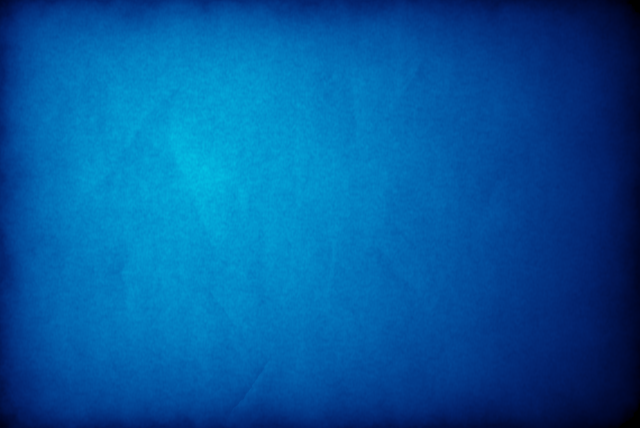
Write a WebGL 1 fragment shader that draws this background.

```glsl
precision highp float;

uniform vec2 u_resolution;

vec2 randomGradient(vec2 cell) {
  vec2 k = vec2(dot(cell, vec2(127.1, 311.7)), dot(cell, vec2(269.5, 183.3)));
  return fract(sin(k) * 43758.5) * 2.0 - 1.0;
}

float gradientNoise(vec2 p) {
  vec2 i = floor(p);
  vec2 f = fract(p);
  vec2 s = f * f * f * (f * (f * 6.0 - 15.0) + 10.0);
  vec2 e = vec2(1.0, 0.0);
  float bottom = mix(dot(randomGradient(i), f),
                     dot(randomGradient(i + e.xy), f - e.xy), s.x);
  float top = mix(dot(randomGradient(i + e.yx), f - e.yx),
                  dot(randomGradient(i + e.xx), f - e.xx), s.x);
  return mix(bottom, top, s.y);
}

float fbm(vec2 p) {
  float sum = 0.0;
  float amplitude = 0.5;
  for (int i = 0; i < 5; i++) {
    sum += amplitude * gradientNoise(p);
    p = mat2(1.6, 1.2, -1.2, 1.6) * p + 7.3;
    amplitude *= 0.6;
  }
  return sum;
}

// Paper fold from a to b: lit on its right side, shaded on its left
float crease(vec2 p, vec2 a, vec2 b, float width) {
  vec2 dir = b - a;
  vec2 q = p - a;
  float along = dot(q, dir) / dot(dir, dir);
  float across = (q.x * dir.y - q.y * dir.x) / (length(dir) * width);
  float fade = smoothstep(-0.2, 0.3, along) * (1.0 - smoothstep(0.7, 1.2, along));
  return 1.5 * across / (abs(across) + 0.18) * exp(-1.4 * abs(across)) * fade;
}

float edgeShade(float d) {
  return 1.0 - 0.62 * exp(-max(d, 0.0) / 0.065);
}

void main() {
  vec2 p = gl_FragCoord.xy / u_resolution * vec2(1.5, 1.0);

  // Broad off-centre glow
  vec2 toGlow = p - vec2(0.47, 0.62);
  float light = 0.635 * exp(-1.43 * dot(toGlow, toGlow));
  vec2 toCore = (p - vec2(0.50, 0.65)) / vec2(0.13, 0.24);
  light += 0.05 * exp(-dot(toCore, toCore));

  // Folds, bent by noise
  vec2 bent = p + 0.025 * vec2(fbm(p * 10.0), fbm(p * 10.0 + 31.0));
  float folds = -0.035 * crease(bent, vec2(0.19, 0.52), vec2(0.42, 0.81), 0.035);
  folds += 0.035 * crease(bent, vec2(0.49, 0.43), vec2(0.40, 0.67), 0.045);
  folds += 0.035 * crease(bent, vec2(0.30, 0.28), vec2(0.29, 0.48), 0.025);
  folds += 0.055 * crease(bent, vec2(0.54, 0.03), vec2(0.635, 0.16), 0.012);
  folds -= 0.028 * crease(bent, vec2(0.90, 0.45), vec2(0.91, 0.62), 0.035);
  folds += 0.025 * crease(bent, vec2(0.98, 0.31), vec2(0.87, 0.435), 0.030);
  folds += 0.028 * crease(bent, vec2(0.84, 0.66), vec2(0.82, 0.83), 0.030);
  folds -= 0.025 * crease(bent, vec2(0.92, 0.75), vec2(1.00, 0.88), 0.020);
  folds += 0.025 * crease(bent, vec2(0.56, 0.22), vec2(0.48, 0.34), 0.020);
  folds += 0.020 * crease(bent, vec2(1.12, 0.47), vec2(1.19, 0.61), 0.035);
  light += folds;

  // Mottling, vertical streaks and sparse thin wrinkles
  float mottle = fbm(p * 6.0);
  float streaks = fbm(p * vec2(18.0, 4.5) + 12.0);
  float ridge = 1.0 - abs(gradientNoise(bent * vec2(8.0, 4.0) + 3.0)) / 0.06;
  float wrinkles = max(ridge, 0.0) * smoothstep(0.0, 0.3, gradientNoise(p * 4.0 + 40.0));

  // Fibrous paper grain
  float grain = gradientNoise(p * 95.0) + gradientNoise(p * vec2(190.0, 120.0) + 5.0)
              + 0.8 * gradientNoise(p * 45.0 + 9.0);
  light *= 1.0 + 0.15 * mottle + 0.11 * streaks + 0.04 * wrinkles + 0.085 * grain;

  // Uneven dark border
  float ragged = 0.05 * fbm(p * 9.0 + 20.0);
  light *= edgeShade(p.x + ragged) * edgeShade(1.5 - p.x + ragged);
  light *= edgeShade(p.y + ragged) * edgeShade(1.0 - p.y + ragged);

  // Navy through azure to cyan
  float green = clamp(light - 0.025, 0.0, 1.0);
  float blue = sqrt(green) * (1.17 - 0.2 * green);
  blue *= mix(0.85, 1.0, smoothstep(0.0, 0.14, green));
  gl_FragColor = vec4(0.01 * smoothstep(0.0, 0.15, green), green, blue, 1.0);
}
```
